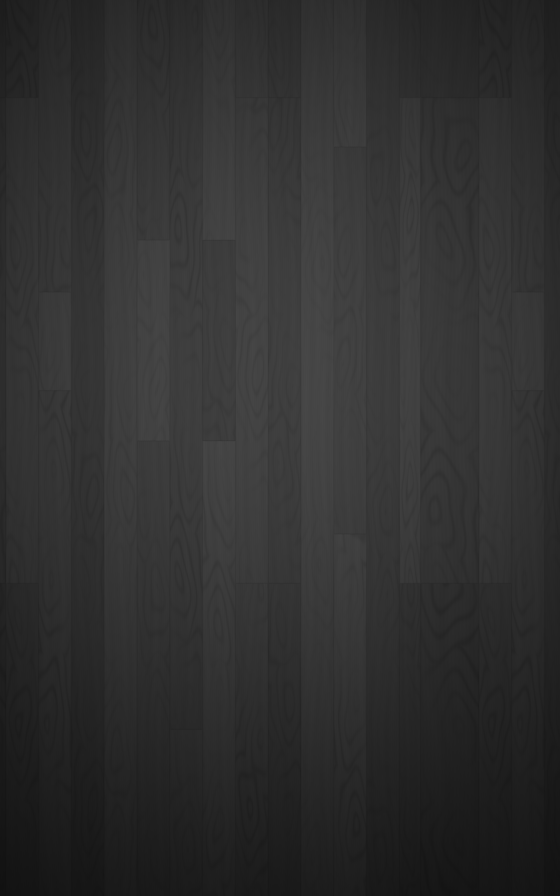
Give the GLSL for this texture, as a WebGL 2 fragment shader.

```glsl
#version 300 es
precision highp float;
// Dark wooden floor: narrow upright boards with faint arched grain under a soft vignette.
uniform vec2 u_resolution;
out vec4 outColor;

// Lengths are in canvas heights.
const float STRIP = 0.0366;            // width of a regular board
const float ORIGIN = 0.0065;           // left edge of the first full board
const float NARROW = 12.0 * STRIP;     // start of the slim board
const float BROAD = 0.463;             // start of the wide board
const float PERIOD = 0.528;            // sideways repeat of the floor
const float SEAM_WIDTH = 0.0012;
const float SEAM_DEPTH = 0.09;
const float GRAIN_DEPTH = 0.13;
const float FIBRE_DEPTH = 0.045;
const float ARCH_HEIGHT = 0.13;        // spacing of the grain arches
const vec3 WOOD = vec3(0.262);
const vec2 LIGHT_CENTRE = vec2(0.5, 0.6);
const vec2 LIGHT_SPREAD = vec2(0.86, 0.63);

// Lower and upper joint of the middle board in each column.
const vec2 JOINTS[14] = vec2[14](
  vec2(0.349, 0.891), vec2(0.564, 0.674), vec2(-1.0, 2.0), vec2(-1.0, 2.0),
  vec2(0.508, 0.732), vec2(0.186, 2.0), vec2(0.508, 0.732), vec2(0.349, 0.891),
  vec2(0.349, 0.891), vec2(-1.0, 2.0), vec2(0.404, 0.836), vec2(-1.0, 2.0),
  vec2(0.349, 0.891), vec2(0.349, 0.891));
// Relative tone of the middle board and of those beyond its joints.
const vec2 TONES[14] = vec2[14](
  vec2(1.03, 0.94), vec2(1.07, 1.01), vec2(0.91, 0.91), vec2(1.03, 1.03),
  vec2(1.06, 0.97), vec2(0.95, 0.99), vec2(0.93, 1.04), vec2(1.0, 0.97),
  vec2(0.93, 0.91), vec2(1.03, 1.03), vec2(0.98, 1.06), vec2(0.93, 0.93),
  vec2(1.03, 0.9), vec2(0.94, 0.89));

float hash(vec2 p) {
  return fract(sin(dot(p, vec2(127.1, 311.7))) * 4375.85);
}

// Distance to the nearest grain heart; one heart lies in each cell of a board.
float heartDistance(vec2 p, float board) {
  float row = floor(p.y), nearest = 9.0;
  for (int i = -1; i <= 1; i++) {
    vec2 cell = vec2(board, row + float(i));
    vec2 heart = vec2(0.2 + 0.6 * hash(cell), cell.y + 0.2 + 0.6 * hash(cell + 7.3));
    nearest = min(nearest, length(p - heart));
  }
  return nearest;
}

// Thin dark growth lines, bent by layered sines.
float growthLines(vec2 p, float board) {
  float seed = hash(vec2(board, 3.7));
  vec2 q = vec2(p.x, p.y / ARCH_HEIGHT);
  q.x += 0.07 * sin(q.y * 5.0 + seed * 40.0) + 0.03 * sin(q.y * 13.0 + p.x * 4.0);
  q.y += 0.06 * sin(p.x * 9.0 + seed * 20.0);
  float wave = 0.5 + 0.5 * sin(heartDistance(q, board) * 31.0 + seed * 6.0);
  float patches = 0.55 + 0.45 * sin(q.y * 2.3 + seed * 50.0 + p.x * 2.0);
  return pow(wave, 4.0) * patches * mix(0.3, 1.0, seed);
}

// Fine upright streaks.
float fibres(vec2 p, float board) {
  float a = sin(p.x * 37.0 + board * 5.1 + 2.0 * sin(p.y * 11.0 + board));
  float b = sin(p.x * 61.0 + 3.0 * sin(p.y * 17.0 + board * 2.0));
  return 0.5 * a * b + 0.25 * sin(p.x * 13.0 + board * 3.0 + p.y * 7.0);
}

float seam(float gap) {
  return 1.0 - smoothstep(0.0, SEAM_WIDTH, abs(gap));
}

float floorTone(vec2 p) {
  // Column of boards
  float x = mod(p.x - ORIGIN, PERIOD);
  float id = min(floor(x / STRIP), 11.0), left = id * STRIP, width = STRIP;
  if (x >= BROAD) {
    id = 13.0; left = BROAD; width = PERIOD - BROAD;
  } else if (x >= NARROW) {
    id = 12.0; left = NARROW; width = BROAD - NARROW;
  }
  vec2 joint = JOINTS[int(id)], tones = TONES[int(id)];

  // Board within the column
  float segment = step(joint.x, p.y) + step(joint.y, p.y);
  float board = id * 3.0 + segment;
  float tone = segment == 1.0 ? tones.x : tones.y;
  vec2 local = vec2((x - left) / width, p.y);

  // Grain and gaps
  tone *= 1.02 - GRAIN_DEPTH * growthLines(local, board);
  tone *= 1.0 + FIBRE_DEPTH * fibres(local, board);
  float side = min(x - left, left + width - x);
  float gaps = max(seam(side), max(seam(p.y - joint.x), seam(p.y - joint.y)));
  return tone * (1.0 - SEAM_DEPTH * gaps);
}

void main() {
  // Four samples smooth every edge
  float tone = 0.0;
  for (int i = 0; i < 4; i++) {
    vec2 shift = vec2(i % 2, i / 2) * 0.5 - 0.25;
    tone += 0.25 * floorTone((gl_FragCoord.xy + shift) / u_resolution.y);
  }

  // Vignette
  vec2 fromLight = (gl_FragCoord.xy / u_resolution - LIGHT_CENTRE) / LIGHT_SPREAD;
  outColor = vec4(WOOD * tone * exp(-dot(fromLight, fromLight)), 1.0);
}
```
